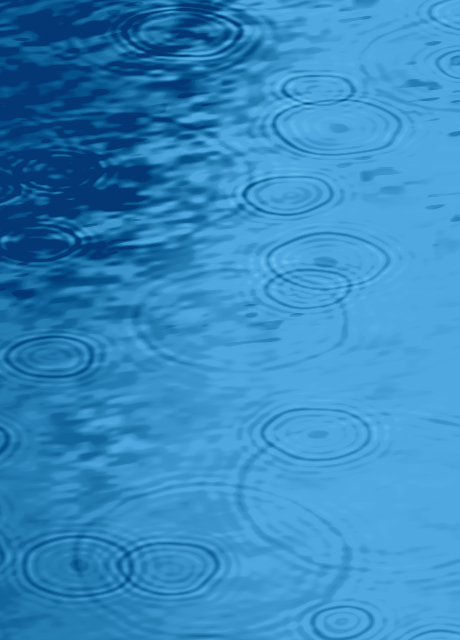
This texture is drawn by a WebGL 1 fragment shader. Its source:

```glsl
precision highp float;
uniform vec2 u_resolution;

float hash(vec2 p) {
  vec3 h = fract(vec3(p.xyx) * 0.1031);
  h += dot(h, h.yzx + 33.33);
  return fract((h.x + h.y) * h.z);
}

float noise(vec2 p) {
  vec2 i = floor(p), f = fract(p);
  f = f * f * (3.0 - 2.0 * f);
  return mix(mix(hash(i), hash(i + vec2(1.0, 0.0)), f.x),
             mix(hash(i + vec2(0.0, 1.0)), hash(i + 1.0), f.x), f.y);
}

// Scattered raindrop rings: a crisp front, a fading wave train, some dark splashes
float rings(vec2 q, float cellSize, float density, float frequency, float seed) {
  vec2 grid = q / cellSize;
  vec2 cell = floor(grid);
  float height = 0.0;
  for (int j = -1; j <= 1; j++) {
    for (int i = -1; i <= 1; i++) {
      vec2 c = cell + vec2(float(i), float(j));
      vec2 key = c + seed;
      vec2 centre = c + 0.2 + 0.6 * vec2(hash(key), hash(key + 17.3));
      float kind = hash(key + 41.7);
      float present = step(hash(key + 73.1), density);
      float dist = length(grid - centre) * cellSize;
      float radius = cellSize * mix(0.22, 0.5, kind);
      float gap = dist - radius;
      float train = cos(gap * frequency) * exp(-abs(gap) * frequency * 0.09);
      train *= 1.0 - smoothstep(0.25, 0.6, dist / cellSize - 0.4 * kind);
      float front = exp(-pow(gap * frequency * 0.6, 2.0));
      float splash = step(0.6, kind) * (1.0 - smoothstep(0.012, 0.024, dist));
      height -= present * (0.6 * train + 0.6 * front + 0.9 * splash);
    }
  }
  return height;
}

// Reflected sky brightness; uv.y runs down from the top
float skyTone(vec2 uv) {
  float shadow = smoothstep(0.8, 0.2, uv.x + 0.55 * uv.y);
  shadow *= 1.0 - 0.85 * smoothstep(0.25, 0.55, uv.y);
  float haze = 0.32 * smoothstep(0.75, 0.0, uv.x) * smoothstep(0.1, 0.5, uv.y);
  float foot = 0.14 * smoothstep(0.75, 1.0, uv.y) * smoothstep(1.0, 0.4, uv.x);
  return 0.98 - 0.9 * shadow - haze - foot;
}

vec3 waterColour(float t) {
  vec3 c = mix(vec3(0.01, 0.22, 0.46), vec3(0.02, 0.32, 0.54), smoothstep(0.0, 0.2, t));
  c = mix(c, vec3(0.07, 0.40, 0.62), smoothstep(0.2, 0.4, t));
  c = mix(c, vec3(0.14, 0.49, 0.70), smoothstep(0.4, 0.6, t));
  c = mix(c, vec3(0.23, 0.58, 0.80), smoothstep(0.6, 0.8, t));
  c = mix(c, vec3(0.31, 0.66, 0.88), smoothstep(0.8, 0.97, t));
  return mix(c, vec3(0.42, 0.75, 0.94), smoothstep(1.02, 1.3, t));
}

void main() {
  vec2 uv = gl_FragCoord.xy / u_resolution;
  uv.y = 1.0 - uv.y;
  vec2 p = vec2(uv.x * u_resolution.x / u_resolution.y, uv.y);

  // Foreshortened water plane with a slow wobble
  vec2 q = vec2(p.x, p.y * mix(2.5, 2.1, p.y));
  float patches = noise(q * vec2(7.0, 6.0) + 3.0);
  q += 0.012 * (vec2(noise(q * 18.0), noise(q * 18.0 + 40.0)) - 0.5);

  // Short wind dashes, tilted slightly up to the right
  vec2 w = vec2(p.x, p.y + 0.12 * p.x + 0.012 * noise(p * vec2(9.0, 16.0)));
  float chop = noise(w * vec2(20.0, 75.0)) + noise(w * vec2(45.0, 145.0) + 9.0) - 1.0;
  chop = 2.0 * smoothstep(-0.6, 0.6, chop) - 1.0;

  // Where the surface is roughest: upper left and a broken column below it
  float upper = smoothstep(0.9, 0.3, uv.x + 0.2 * uv.y) * smoothstep(0.58, 0.3, uv.y);
  float column = exp(-pow((uv.x - 0.2) / 0.12, 2.0))
               * smoothstep(0.4, 0.55, uv.y) * smoothstep(0.88, 0.7, uv.y);
  float rough = upper * mix(0.45, 1.1, patches) + 0.75 * column * patches;

  float small = rings(q, 0.2, 0.42, 330.0, 5.0);
  float broad = rings(q, 0.5, 0.65, 230.0, 23.0) * mix(0.3, 1.0, noise(q * 22.0));
  float wave = 0.75 * small + 0.5 * broad;

  // Waves bend the reflection and shade their own slopes
  float bend = wave + chop * (0.3 + rough);
  float tone = skyTone(uv + vec2(0.05, 0.03) * bend);
  tone += chop * (0.06 + 0.27 * rough) + wave * (0.32 + 0.14 * upper);

  // Sparse dark dashes on the calm water
  float dash = smoothstep(0.72, 0.9, noise(w * vec2(28.0, 120.0) + 60.0));
  tone -= 0.3 * dash * smoothstep(0.5, 0.75, patches) * smoothstep(0.75, 0.4, uv.y);
  tone += 0.12 * (noise(w * vec2(10.0, 34.0) + 20.0) - 0.5);

  gl_FragColor = vec4(waterColour(tone), 1.0);
}
```
